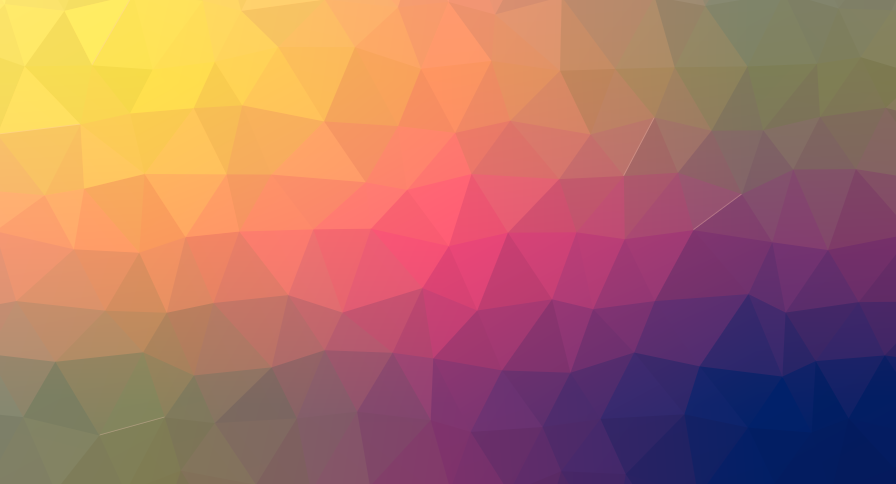
This background is drawn by a Shadertoy shader. Its source:

```glsl
// Low-poly mesh of flat triangles over a diagonal yellow-pink-navy gradient.

const vec2 CELLS = vec2(14.0, 8.0);

float hash(vec2 p) {
    return fract(sin(dot(p, vec2(127.1, 311.7))) * 43758.5453);
}

// Sunset ramp, t from 0 (yellow) to 1 (navy)
vec3 ramp(float t) {
    vec3 stops[7] = vec3[7](
        vec3(1.00, 0.91, 0.45), vec3(0.99, 0.88, 0.28), vec3(1.00, 0.65, 0.40),
        vec3(1.00, 0.29, 0.47), vec3(0.52, 0.20, 0.44), vec3(0.00, 0.13, 0.41),
        vec3(0.02, 0.10, 0.36));
    float s = clamp(t, 0.0, 1.0) * 6.0;
    int i = min(int(s), 5);
    return mix(stops[i], stops[i + 1], s - float(i));
}

// Average of one ramp running rightward and one running downward
vec3 gradient(vec2 uv) {
    return 0.5 * (ramp(uv.x) + ramp(1.0 - uv.y));
}

// Jittered mesh vertex, odd rows shifted by half a cell
vec2 vertex(vec2 id) {
    vec2 jitter = vec2(hash(id), hash(id + 57.3)) - 0.5;
    return id + vec2(0.5 * mod(id.y, 2.0), 0.0) + 0.54 * jitter;
}

// Signed distance to the line a-b, positive on its left
float edge(vec2 p, vec2 a, vec2 b) {
    vec2 e = b - a, q = p - a;
    return (e.x * q.y - e.y * q.x) / length(e);
}

// Adds a counter-clockwise facet, weighted by its pixel coverage
void addFacet(inout vec4 sum, vec2 p, vec2 a, vec2 b, vec2 c, float px) {
    float ab = edge(p, a, b);
    float inner = min(ab, min(edge(p, b, c), edge(p, c, a)));
    float cover = clamp(0.5 + inner / px, 0.0, 1.0);
    if (cover <= 0.0) return;

    vec2 centre = (a + b + c) / 3.0;
    float seed = hash(floor(centre * 64.0));
    vec3 color = gradient(mix(centre, p, 0.25) / CELLS);
    color *= 1.0 + 0.07 * (seed - 0.5);

    // A few facets show a faint pale seam
    float seam = step(0.97, seed) * (1.0 - smoothstep(0.0, 0.025, abs(ab)));
    color = mix(color, vec3(0.95, 0.75, 0.70), 0.4 * seam);
    sum += vec4(color, 1.0) * cover;
}

void mainImage(out vec4 fragColor, in vec2 fragCoord) {
    vec2 uv = fragCoord / iResolution.xy;
    vec2 p = uv * CELLS;
    float px = CELLS.y / iResolution.y;
    vec4 sum = vec4(gradient(uv), 1.0) * 0.001;

    // Split each nearby quad along its shorter diagonal
    for (int j = -1; j <= 1; j++) {
        for (int i = -1; i <= 1; i++) {
            vec2 id = floor(p) + vec2(i, j);
            vec2 a = vertex(id);
            vec2 b = vertex(id + vec2(1.0, 0.0));
            vec2 c = vertex(id + vec2(1.0, 1.0));
            vec2 d = vertex(id + vec2(0.0, 1.0));
            if (distance(a, c) < distance(b, d)) {
                addFacet(sum, p, a, b, c, px);
                addFacet(sum, p, a, c, d, px);
            } else {
                addFacet(sum, p, a, b, d, px);
                addFacet(sum, p, b, c, d, px);
            }
        }
    }
    fragColor = vec4(sum.rgb / sum.a, 1.0);
}
```
